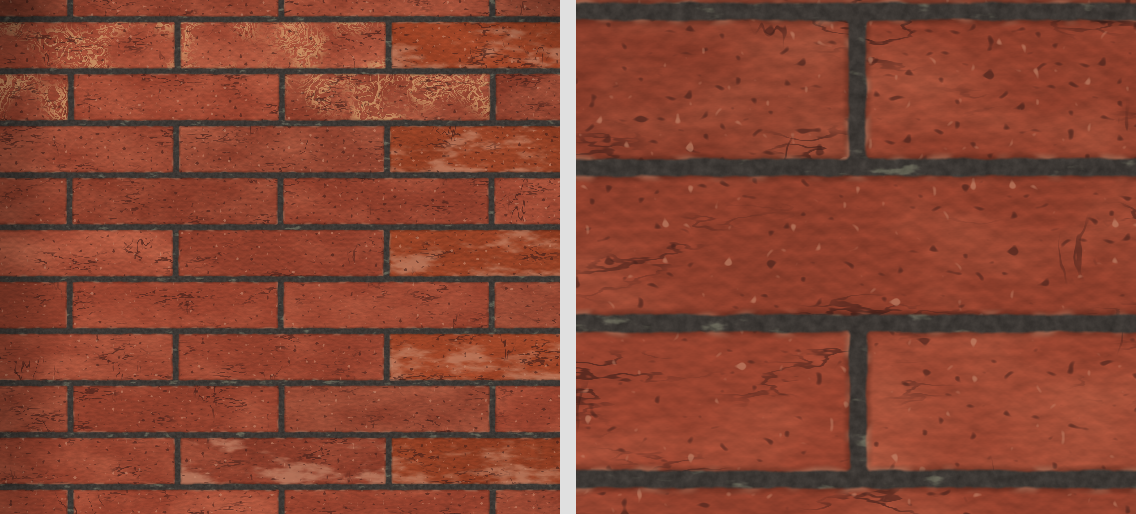
Left: the whole. Right: its middle third, enlarged.
Write a WebGL 1 fragment shader that draws this texture.

```glsl
precision highp float;
uniform vec2 u_resolution;

// Lengths are fractions of the canvas height
const vec2 PITCH = vec2(0.4105, 0.1011);
const vec2 FIRST_JOINT = vec2(0.344, 0.0526);
const float JOINT = 0.0112;

const vec3 MORTAR = vec3(0.235, 0.215, 0.2);
const vec3 CLAY = vec3(0.57, 0.25, 0.175);
const vec3 LIGHT_CLAY = vec3(0.66, 0.345, 0.25);
const vec3 ORANGE_CLAY = vec3(0.58, 0.24, 0.12);
const vec3 BURNT = vec3(0.25, 0.12, 0.1);
const vec3 PALE = vec3(0.77, 0.53, 0.42);
const vec3 CREAM = vec3(0.83, 0.63, 0.43);

float hash(vec2 p) {
  return fract(sin(dot(p, vec2(127.1, 311.7))) * 43758.55);
}

vec2 gradient(vec2 cell) {
  float angle = 6.2832 * hash(cell);
  return vec2(cos(angle), sin(angle));
}

float noise(vec2 p) {
  vec2 i = floor(p), f = fract(p);
  vec2 u = f * f * f * (f * (f * 6.0 - 15.0) + 10.0);
  vec2 e = vec2(1.0, 0.0);
  float low = mix(dot(gradient(i), f), dot(gradient(i + e), f - e), u.x);
  float high = mix(dot(gradient(i + e.yx), f - e.yx), dot(gradient(i + 1.0), f - 1.0), u.x);
  return mix(low, high, u.y);
}

float fbm(vec2 p) {
  float sum = 0.0, gain = 1.0;
  for (int i = 0; i < 4; i++) {
    sum += gain * noise(p);
    p = p * 2.03 + 17.3;
    gain *= 0.5;
  }
  return sum;
}

float roundedBox(vec2 p, vec2 halfSize, float radius) {
  vec2 d = abs(p) - halfSize + radius;
  return length(max(d, 0.0)) + min(max(d.x, d.y), 0.0) - radius;
}

// Thin line along the zero crossings of a noise field
float vein(vec2 p, float width) {
  return 1.0 - smoothstep(width * 0.3, width, abs(fbm(p)));
}

// Swirled cream clay
float marbling(vec2 p) {
  vec2 warp = vec2(fbm(p * 9.0), fbm(p * 9.0 + 31.0));
  vec2 q = p * vec2(12.0, 20.0) + warp * 2.2;
  float strands = max(vein(q, 0.1), 0.8 * vein(q * 1.8 + 9.0, 0.12));
  return strands * smoothstep(-0.25, 0.25, noise(p * 13.0 + 5.0));
}

// Whitish salt, gathering toward the lower edge
float salt(vec2 p, float height) {
  float patches = fbm(p * vec2(8.0, 22.0)) + 0.35 * fbm(p * vec2(30.0, 90.0));
  return smoothstep(-0.1, 0.55, patches - height * 0.25);
}

vec3 brickColor(vec2 p, vec2 local, vec2 id, float edge) {
  vec2 q = p + id * 3.7;
  float tone = hash(id + 4.0);
  float evenRow = 1.0 - mod(id.y, 2.0);
  float rightSide = step(0.5, id.x);

  // Fired clay with dragged grain
  float cloud = fbm(q * vec2(7.0, 14.0));
  float grain = fbm(q * vec2(70.0, 190.0));
  vec3 color = mix(CLAY, LIGHT_CLAY, clamp(tone * 0.6 + cloud * 0.7, 0.0, 1.0));
  color = mix(color, ORANGE_CLAY, 0.7 * rightSide * evenRow);
  color *= 0.94 + 0.12 * hash(id + 8.0) + 0.13 * grain + 0.07 * cloud;

  // Salt on the right-hand bricks and a few others
  float salted = max(0.85 * rightSide * evenRow, smoothstep(0.72, 1.0, hash(id + 21.0)));
  color = mix(color, PALE, 0.8 * salted * salt(q, local.y / PITCH.y * 2.0));

  // Two upper courses hold marbled bricks
  float choice = id.y > 7.5 ? step(id.x, 0.5) : mod(id.x, 2.0);
  float marbled = choice * step(abs(id.y - 7.5), 0.6);
  color = mix(color, CREAM, 0.75 * marbled * marbling(q));

  // Drag cracks, pits and pale grit
  float worn = smoothstep(0.05, 0.4, noise(q * vec2(10.0, 22.0) + 40.0));
  color = mix(color, BURNT, 0.65 * worn * vein(q * vec2(16.0, 65.0), 0.09));
  float upright = vein(q * vec2(24.0, 9.0) + 70.0, 0.04);
  color = mix(color, BURNT, 0.7 * upright * smoothstep(0.28, 0.45, noise(q * 11.0 + 60.0)));
  color = mix(color, BURNT, 0.6 * smoothstep(0.36, 0.52, noise(q * vec2(95.0, 140.0))));
  color = mix(color, PALE, 0.6 * smoothstep(0.4, 0.55, noise(q * 120.0 + 11.0)));

  // Worn arris: dark rim with broken pale chips
  float rim = smoothstep(-0.005, 0.0, edge);
  float chips = smoothstep(0.0, 0.35, noise(q * vec2(45.0, 60.0) + 90.0));
  color *= 1.0 - 0.22 * rim;
  return mix(color, PALE, 0.5 * rim * chips);
}

vec3 mortarColor(vec2 p) {
  float dust = smoothstep(0.25, 0.7, fbm(p * vec2(35.0, 80.0)));
  return MORTAR * (1.0 + 0.25 * fbm(p * 150.0)) + dust * vec3(0.16, 0.17, 0.13);
}

void main() {
  vec2 p = gl_FragCoord.xy / u_resolution.y;
  float across = gl_FragCoord.x / u_resolution.x;

  // Running bond: odd courses shift by half a brick
  vec2 grid = (p - FIRST_JOINT) / PITCH;
  float row = floor(grid.y);
  grid.x += 0.507 * mod(row, 2.0) + 0.012 * (hash(vec2(row, 2.0)) - 0.5);
  vec2 id = vec2(floor(grid.x), row);
  vec2 local = (fract(grid) - 0.5) * PITCH;

  float wobble = 0.0014 * fbm(p * 45.0);
  float edge = roundedBox(local, 0.5 * (PITCH - JOINT), 0.003) + wobble;
  float blur = max(0.0012, 0.8 / u_resolution.y);
  float mortar = smoothstep(-blur, blur, edge);
  vec3 color = mix(brickColor(p, local, id, edge), mortarColor(p), mortar);

  // Light falls off at the left side and the upper corners
  float shade = 0.22 * (1.0 - smoothstep(0.0, 0.13, across));
  shade += 0.25 * smoothstep(0.3, 0.5, abs(across - 0.5)) * smoothstep(0.85, 1.0, p.y);
  gl_FragColor = vec4(color * (1.0 - shade), 1.0);
}
```
